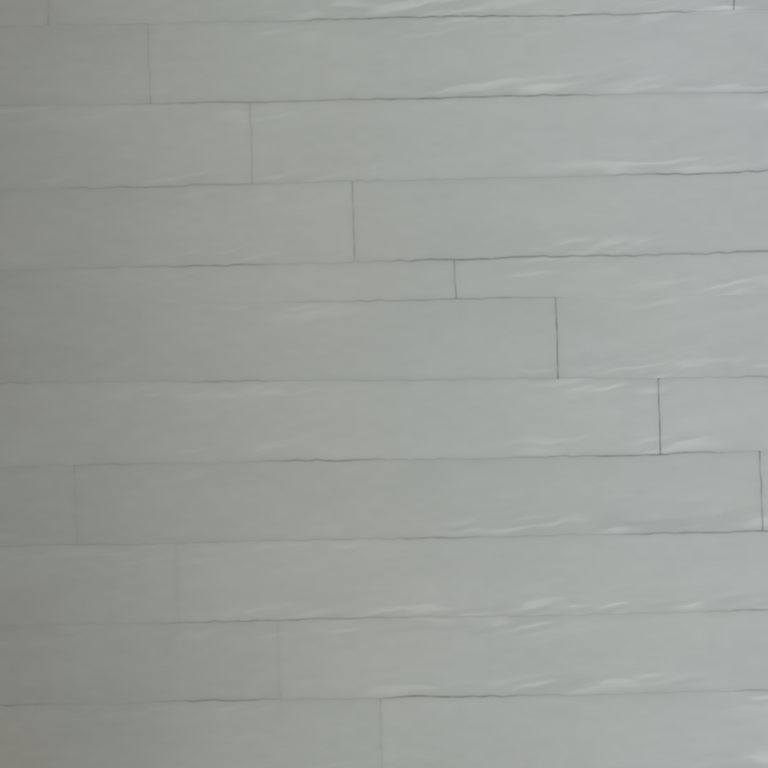
Write a WebGL 1 fragment shader that draws this texture.

```glsl
precision highp float;
// Pale grey wood planks in staggered rows, with faint seams, grain streaks and side light.
uniform vec2 u_resolution;

float hash(vec2 p) {
  vec3 q = fract(p.xyx * vec3(0.1031, 0.1030, 0.0973));
  q += dot(q, q.yzx + 33.33);
  return fract((q.x + q.y) * q.z);
}

float noise(vec2 p) {
  vec2 i = floor(p), f = fract(p);
  f = f * f * (3.0 - 2.0 * f);
  return mix(mix(hash(i), hash(i + vec2(1.0, 0.0)), f.x),
             mix(hash(i + vec2(0.0, 1.0)), hash(i + 1.0), f.x), f.y);
}

float fbm(vec2 p) {
  float sum = 0.0, gain = 0.5;
  for (int i = 0; i < 4; i++) {
    sum += gain * noise(p);
    p = p * 2.03 + 17.3;
    gain *= 0.5;
  }
  return sum;
}

float line(float d, float width) {
  return exp(-d * d / (width * width));
}

void main() {
  vec2 uv = gl_FragCoord.xy / u_resolution;
  float pixel = 1.0 / min(u_resolution.x, u_resolution.y);
  float x = uv.x, down = 1.0 - uv.y;

  // Slightly tilted rows, flatter below the narrow one
  float tilt = 0.020 - 0.013 * line(down - 0.46, 0.08) + 0.010 * line(down - 0.29, 0.07);
  float s = down + tilt * (x - 0.5) - 0.003;
  s += 0.0025 * (noise(vec2(x * 11.0, down * 9.0)) - 0.5)
     + 0.0022 * (noise(vec2(x * 75.0, down * 12.0)) - 0.5);

  // Row index, top edge and height; row 4 is half height
  float row = 4.0, top = 0.3373, height = 0.0507;
  if (s < 0.3373) {
    height = 0.1055;
    row = floor((s - 0.0208) / height) + 1.0;
    top = 0.0208 + (row - 1.0) * height;
  } else if (s > 0.388) {
    height = 0.1035;
    row = 5.0 + floor((s - 0.388) / height);
    top = 0.388 + (row - 5.0) * height;
  }
  float above = s - top, below = top + height - s;
  float seamDist = min(above, below);
  float seamId = row + step(below, above);

  // End joints step to the right by a fixed amount per row
  float period = 0.893;
  float along = x - 0.0616 - 0.1328 * row - 0.03 * (above - 0.5 * height)
              + 0.0015 * (noise(vec2(row * 7.0, s * 55.0)) - 0.5);
  float board = floor(along / period);
  float jointDist = abs(mod(along + 0.5 * period, period) - 0.5 * period);

  // Light from the right, falling off to the left edge
  float light = x + 0.10 * (uv.y - 0.5) + 0.04 * (fbm(uv * 3.0) - 0.5);
  vec3 color = mix(vec3(0.500, 0.503, 0.477), vec3(0.608, 0.621, 0.600), smoothstep(-0.16, 0.46, light));
  color = mix(color, vec3(0.660, 0.682, 0.675), smoothstep(0.28, 1.0, light));

  // Board tone and soft mottling
  color += 0.010 * (hash(vec2(row + 3.0, board + 11.0)) - 0.5);
  color += 0.024 * (fbm(vec2(x * 7.0, s * 22.0) + row * 5.0) - 0.47);
  color += 0.010 * (noise(vec2(x * 55.0, s * 130.0)) - 0.5);
  color += vec3(0.010, -0.002, -0.008) * (fbm(uv * 6.0 + 40.0) - 0.47);

  // Fine slanted grain streaks, in patches mostly beside the seams
  float clarity = smoothstep(0.15, 0.85, x);
  float slant = 0.12 * x + 0.03 * fbm(vec2(x * 8.0, row * 3.7));
  float wave = noise(vec2(x * 20.0 + row * 9.0, (s + slant) * 170.0));
  float patches = smoothstep(0.45, 0.75, noise(vec2(x * 4.0 + row * 2.3, seamId * 5.1)));
  float nearSeam = 0.12 + line(seamDist - 0.012, 0.012);
  float topGlare = smoothstep(0.06, 0.0, down) * smoothstep(0.15, 0.6, x);
  float streak = smoothstep(0.5, 0.95, wave) * (patches * nearSeam + 0.8 * topGlare);
  color += (0.012 + 0.040 * clarity) * streak;
  color -= 0.016 * smoothstep(0.4, 0.1, wave) * patches * nearSeam * clarity;

  // Long seams: thin, broken and fainter on the left
  float width = max(0.0015, 0.65 * pixel);
  float wear = smoothstep(0.35, 0.8, noise(vec2(x * 7.0, seamId * 13.7)))
             * (0.4 + 0.6 * noise(vec2(x * 100.0, seamId * 3.1)));
  float fade = mix(0.35, 1.0, smoothstep(0.05, 0.5, x));
  if (seamId == 5.0) fade *= 0.6 * smoothstep(0.2, 0.6, x) * smoothstep(0.74, 0.72, x);
  color -= fade * (0.022 + 0.11 * wear) * line(seamDist, width);
  color -= fade * 0.014 * line(seamDist, 0.006);

  // End joints: crisp on the right, nearly lost on the left and in the lower rows
  float jointWear = 0.35 + 0.65 * noise(vec2(row * 4.0, s * 90.0));
  float jointFade = mix(0.22, 1.0, smoothstep(0.25, 0.75, x));
  jointFade *= 1.0 - 0.65 * smoothstep(0.55, 0.65, down) * smoothstep(0.7, 0.5, x);
  color -= jointFade * jointWear * 0.14 * line(jointDist, width);
  color -= 0.008 * line(jointDist, 0.006);

  gl_FragColor = vec4(clamp(color, 0.0, 1.0), 1.0);
}
```
